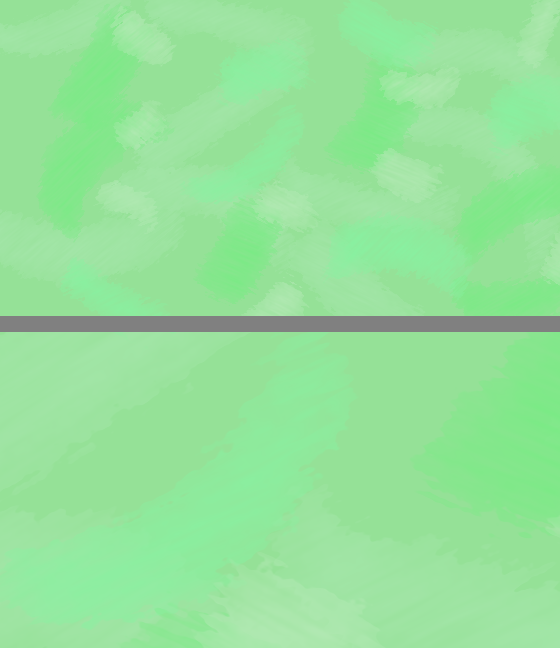
Top, the full canvas; bottom, a detail of the centre.
Write a WebGL 2 fragment shader that draws this background.

```glsl
#version 300 es
precision highp float;
// Translucent green brush strokes laid over a flat green ground.
// Each stroke is a bent rounded box with a ragged edge and fine hatched bristles; a loop
// scatters them on a low-discrepancy sequence, broad pale ones first, highlights last.

uniform vec2 u_resolution;
out vec4 fragColor;

// Integer hash giving two values in 0..1
vec2 hash2(ivec2 cell) {
    uvec2 v = uvec2(cell) * 1664525u + 1013904223u;
    v.x += v.y * 1664525u;
    v.y += v.x * 1664525u;
    v ^= v >> 16u;
    v.x += v.y * 1664525u;
    v.y += v.x * 1664525u;
    v ^= v >> 16u;
    return vec2(v & 0xffffu) / 65535.0;
}

float gradientDot(ivec2 cell, vec2 offset) {
    float angle = 6.2832 * hash2(cell).x;
    return dot(vec2(cos(angle), sin(angle)), offset);
}

// Gradient noise, about -0.6..0.6
float noise(vec2 p) {
    ivec2 i = ivec2(floor(p));
    vec2 f = fract(p);
    vec2 u = f * f * f * (f * (f * 6.0 - 15.0) + 10.0);
    float low = mix(gradientDot(i, f), gradientDot(i + ivec2(1, 0), f - vec2(1, 0)), u.x);
    float high = mix(gradientDot(i + ivec2(0, 1), f - vec2(0, 1)),
                     gradientDot(i + ivec2(1, 1), f - vec2(1, 1)), u.x);
    return mix(low, high, u.y);
}

mat2 rotation(float angle) {
    float c = cos(angle), s = sin(angle);
    return mat2(c, -s, s, c);
}

float roundedBox(vec2 p, vec2 halfSize, float radius) {
    vec2 q = abs(p) - halfSize + radius;
    return length(max(q, 0.0)) + min(max(q.x, q.y), 0.0) - radius;
}

void main() {
    vec2 p = gl_FragCoord.xy / u_resolution.y;
    float aspect = u_resolution.x / u_resolution.y;
    float edge = max(0.003, 0.7 / u_resolution.y);
    vec3 color = vec3(0.584, 0.882, 0.592);

    for (int i = 0; i < 30; i++) {
        vec2 shape = hash2(ivec2(i, 71));
        vec2 turn = hash2(ivec2(i, 137));

        // Paint and size by layer: pale, saturated, mint, highlight
        vec3 paint = vec3(0.64, 0.90, 0.66);
        vec2 halfSize = vec2(0.28, 0.08);
        if (i >= 21) {
            paint = vec3(0.705, 0.915, 0.71);
            halfSize = vec2(0.11, 0.055);
        } else if (i >= 15) {
            paint = vec3(0.535, 0.945, 0.63);
            halfSize = vec2(0.18, 0.072);
        } else if (i >= 9) {
            paint = vec3(0.475, 0.92, 0.52);
            halfSize = vec2(0.20, 0.075);
        }
        halfSize *= 0.75 + 0.5 * shape;

        // Stroke space: x runs along the bent stroke
        vec2 center = fract(0.37 + float(i) * vec2(0.7549, 0.5698)) * vec2(aspect, 1.0);
        float angle = mix(-0.85, 1.25, turn.x);
        vec2 q = rotation(angle) * (p - center);
        q.y += (turn.y - 0.5) * 4.0 * (q.x * q.x - 0.02);
        float d = roundedBox(q, halfSize, 0.05);
        if (d > 0.06) continue;

        // Hatching leans rising or falling, whatever way the stroke runs
        float lean = (shape.x > 0.4 ? 0.6 : -0.55) + 0.4 * (shape.y - 0.5);
        vec2 h = rotation(lean) * (p - center) + float(i) * 3.7;
        float bristle = noise(h * vec2(8.0, 95.0)) + 0.6 * noise(h * vec2(14.0, 170.0));
        float clump = noise(h * vec2(40.0, 60.0));
        float wear = noise(h * vec2(7.0, 12.0));
        d += 0.02 * bristle + 0.02 * clump + 0.03 * wear + 0.009 * noise(h * 115.0);

        // Thin paint at the rim, dry streaks toward the far tip
        float opacity = 0.44 + 0.28 * smoothstep(0.0, -0.055, d) + 0.3 * bristle + 0.25 * wear;
        float dryTip = smoothstep(0.2, 1.0, q.x / halfSize.x);
        opacity *= 1.0 - 0.6 * dryTip * smoothstep(-0.15, 0.25, bristle + 0.4 * clump);
        color = mix(color, paint, clamp(opacity, 0.0, 1.0) * smoothstep(edge, -edge, d));
    }

    fragColor = vec4(color, 1.0);
}
```
